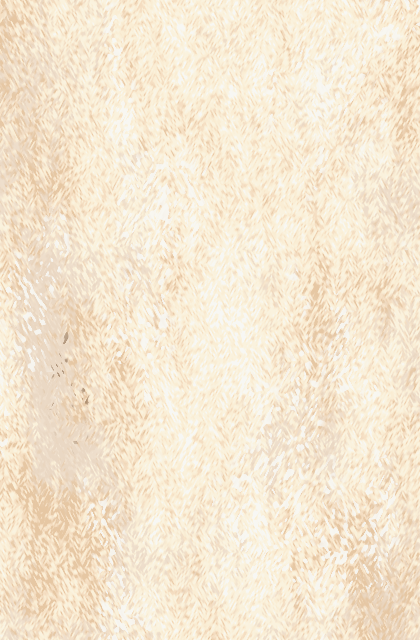
Give the GLSL for this texture, as a Shadertoy shader.

```glsl
// Pale plaster wall: warm tan and cream washes run down the canvas, covered by
// very fine slanted strokes leaning both ways, with chalky flecks and a few cracks.
// One tone value sums washes, mottling and strokes, then indexes a colour ramp.

const vec3 TAN   = vec3(0.90, 0.78, 0.64);
const vec3 SAND  = vec3(0.96, 0.87, 0.76);
const vec3 CREAM = vec3(0.98, 0.93, 0.83);
const vec3 IVORY = vec3(0.98, 0.95, 0.87);
const vec3 CHALK = vec3(0.97, 0.97, 0.955);
const vec3 HAZE  = vec3(0.925, 0.87, 0.81);
const vec3 CRACK = vec3(0.58, 0.46, 0.35);

const vec2  STROKE_FREQ   = vec2(420.0, 150.0);  // across, along a stroke
const vec2  FLECK_FREQ    = vec2(250.0, 100.0);
const vec2  CRACK_FREQ    = vec2(250.0, 75.0);
const float STROKE_LEAN   = 0.48;                // radians from vertical
const float STROKE_WEIGHT = 1.6;
const float VEIL_WEIGHT   = 1.35;
const float MOTTLE_WEIGHT = 0.9;
const float BASE_TONE     = 0.0;

float hash(vec2 cell) {
    uvec2 q = uvec2(ivec2(cell)) * uvec2(1597334673u, 3812015801u);
    uint n = (q.x ^ q.y) * 1597334673u;
    n = (n ^ (n >> 15)) * 2246822519u;
    n ^= n >> 13;
    return float(n >> 8) / 16777216.0;
}

// Value noise from -1 to 1
float noise(vec2 p) {
    vec2 i = floor(p), f = fract(p);
    f = f * f * (3.0 - 2.0 * f);
    float low  = mix(hash(i), hash(i + vec2(1, 0)), f.x);
    float high = mix(hash(i + vec2(0, 1)), hash(i + vec2(1, 1)), f.x);
    return 2.0 * mix(low, high, f.y) - 1.0;
}

float fbm(vec2 p) {
    float sum = 0.0, amp = 0.53;
    for (int i = 0; i < 4; i++) {
        sum += amp * noise(p);
        p = p * 2.03 + 17.3;
        amp *= 0.5;
    }
    return sum;
}

vec2 rotate(vec2 p, float a) {
    float c = cos(a), s = sin(a);
    return vec2(c * p.x - s * p.y, s * p.x + c * p.y);
}

// Stroke noise leaning left or right, chosen by a patchy mask
float strokes(vec2 p, vec2 freq, float lean) {
    float leftward  = noise(rotate(p, -STROKE_LEAN) * freq + 31.0);
    float rightward = noise(rotate(p,  STROKE_LEAN) * freq + 77.0);
    return mix(leftward, rightward, lean);
}

// Soft elliptical patch
float wash(vec2 p, vec2 centre, vec2 radius) {
    vec2 q = (p - centre) / radius;
    return exp(-dot(q, q));
}

vec3 ramp(float t) {
    vec3 c = mix(TAN, SAND, smoothstep(-1.6, -0.7, t));
    c = mix(c, CREAM, smoothstep(-0.7, 0.1, t));
    c = mix(c, IVORY, smoothstep(0.1, 0.9, t));
    return mix(c, CHALK, smoothstep(1.0, 1.9, t));
}

void mainImage(out vec4 fragColor, in vec2 fragCoord) {
    vec2 p = fragCoord / iResolution.y;
    vec2 warped = p + 0.035 * vec2(fbm(p * 9.0 + 5.0), fbm(p * 7.0 + 41.0));

    // Broad washes
    float tanWash = wash(warped, vec2(0.10, 0.43), vec2(0.10, 0.20))
                  + 0.9 * wash(warped, vec2(0.09, 0.12), vec2(0.12, 0.16))
                  + wash(warped, vec2(0.61, 0.08), vec2(0.07, 0.13))
                  + 0.5 * wash(warped, vec2(0.45, 0.38), vec2(0.07, 0.15))
                  + 0.4 * wash(warped, vec2(0.06, 0.75), vec2(0.13, 0.20));
    float paleWash = wash(warped, vec2(0.37, 0.53), vec2(0.04, 0.13))
                   + 0.7 * wash(warped, vec2(0.36, 0.93), vec2(0.09, 0.15))
                   + 0.7 * wash(warped, vec2(0.55, 0.30), vec2(0.05, 0.15))
                   + wash(warped, vec2(0.52, 0.06), vec2(0.025, 0.09))
                   + 0.7 * wash(warped, vec2(0.65, 0.42), vec2(0.04, 0.20));
    float veil = fbm(warped * vec2(12.0, 2.4) + 3.0);
    float mottle = fbm(p * vec2(45.0, 16.0) + 59.0);

    // Strokes over the washes
    float lean = smoothstep(-0.2, 0.2, noise(p * vec2(60.0, 40.0) + 13.0) + p.x - 0.35);
    float grain = strokes(p, STROKE_FREQ, lean);
    float tone = BASE_TONE - 1.25 * tanWash + 0.55 * paleWash
               + VEIL_WEIGHT * veil + MOTTLE_WEIGHT * mottle + STROKE_WEIGHT * grain;
    vec3 colour = ramp(tone);

    // Greyish haze broken up by a second layer of strokes
    float hazeArea = fbm(p * vec2(14.0, 7.0) + 91.0)
                   + 0.2 * wash(p, vec2(0.05, 0.5), vec2(0.08, 0.15));
    float hazeStroke = strokes(p + 6.0, STROKE_FREQ * 0.8, lean);
    float haze = smoothstep(-0.15, 0.6, hazeArea + 0.45 * hazeStroke);
    colour = mix(colour, HAZE, 0.75 * haze * smoothstep(0.5, -0.4, tone));

    // Chalk flecks gathered in drifts
    float drift = fbm(warped * vec2(17.0, 6.0) + 23.0) + 0.3 * paleWash
                + 0.4 * wash(warped, vec2(0.09, 0.60), vec2(0.06, 0.07))
                + 0.4 * wash(warped, vec2(0.21, 0.69), vec2(0.04, 0.09));
    float fleck = smoothstep(0.2, 0.5, strokes(p + 2.0, FLECK_FREQ, lean));
    colour = mix(colour, CHALK, 0.9 * fleck * smoothstep(0.08, 0.4, drift));

    // Sparse cracks in the tan wash
    float crackArea = wash(p, vec2(0.12, 0.40), vec2(0.045, 0.10));
    float crack = smoothstep(0.5, 0.75, strokes(p + 4.0, CRACK_FREQ, step(0.5, lean)));
    crack *= smoothstep(0.2, 0.5, noise(p * vec2(60.0, 36.0) + 7.0));
    colour = mix(colour, CRACK, 0.65 * crack * smoothstep(0.2, 0.6, crackArea));

    fragColor = vec4(colour, 1.0);
}
```
